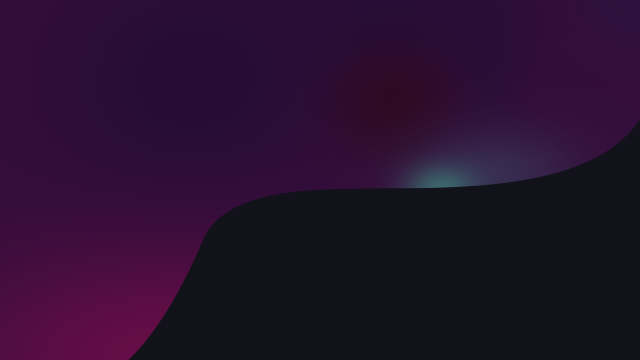
Give the GLSL for this background, as a WebGL 2 fragment shader.

```glsl
#version 300 es
precision highp float;
// Dark hill with a sweeping crest under a purple sky of soft coloured glows.

uniform vec2 u_resolution;
out vec4 fragColor;

const vec3 PLUM    = vec3(0.205, 0.052, 0.228);
const vec3 INDIGO  = vec3(0.145, 0.050, 0.210);
const vec3 MAROON  = vec3(0.180, 0.035, 0.130);
const vec3 MAGENTA = vec3(0.400, 0.050, 0.275);
const vec3 VIOLET  = vec3(0.170, 0.066, 0.245);
const vec3 SLATE   = vec3(0.220, 0.190, 0.330);
const vec3 TEAL    = vec3(0.240, 0.450, 0.450);
const vec3 HILL    = vec3(0.067, 0.071, 0.102);

// Joints of the crest, in fractions of the canvas
const vec2 FOOT     = vec2(0.2005, 0.0);
const vec2 SHOULDER = vec2(0.3190, 0.3403);
const vec2 PLATEAU  = vec2(0.5990, 0.4769);
const vec2 PEAK     = vec2(1.0, 0.669);

vec2 bezier(vec2 a, vec2 b, vec2 c, vec2 d, float t) {
    float s = 1.0 - t;
    return s * s * s * a + 3.0 * s * s * t * b + 3.0 * s * t * t * c + t * t * t * d;
}

// Height of a curve that runs left to right, found by bisection on x
float curveHeight(vec2 a, vec2 b, vec2 c, vec2 d, float x) {
    float low = 0.0, high = 1.0;
    for (int i = 0; i < 18; i++) {
        float mid = 0.5 * (low + high);
        if (bezier(a, b, c, d, mid).x < x) low = mid;
        else high = mid;
    }
    return bezier(a, b, c, d, 0.5 * (low + high)).y;
}

float crestHeight(float x) {
    if (x < SHOULDER.x)
        return curveHeight(FOOT, vec2(0.2474, 0.0787), vec2(0.2891, 0.213), SHOULDER, x);
    if (x < PLATEAU.x)
        return curveHeight(SHOULDER, vec2(0.3581, 0.4792), vec2(0.4883, 0.4745), PLATEAU, x);
    return curveHeight(PLATEAU, vec2(0.7422, 0.4769), vec2(0.931, 0.4815), PEAK, x);
}

// Soft elliptical glow, 1 at its centre
float glow(vec2 uv, vec2 centre, vec2 radius) {
    vec2 q = (uv - centre) / radius;
    return exp(-dot(q, q));
}

vec3 sky(vec2 uv) {
    vec3 color = PLUM;
    // Cool dark regions
    color = mix(color, INDIGO, glow(uv, vec2(0.30, 0.77), vec2(0.22, 0.34)));
    color = mix(color, INDIGO, 0.8 * glow(uv, vec2(0.61, 0.97), vec2(0.20, 0.24)));
    color = mix(color, INDIGO, 0.6 * glow(uv, vec2(0.76, 0.86), vec2(0.06, 0.22)));
    color = mix(color, VIOLET, 0.9 * glow(uv, vec2(1.0, 1.03), vec2(0.10, 0.16)));
    // Warm regions
    color = mix(color, MAROON, 0.95 * glow(uv, vec2(0.615, 0.715), vec2(0.095, 0.15)));
    color = mix(color, MAGENTA, glow(uv, vec2(0.27, 0.01), vec2(0.35, 0.29)));
    // Light rising behind the crest
    color = mix(color, SLATE, 0.85 * glow(uv, vec2(0.775, 0.52), vec2(0.125, 0.12)));
    color = mix(color, TEAL, 0.85 * glow(uv, vec2(0.69, 0.475), vec2(0.055, 0.065)));
    return color;
}

void main() {
    vec2 uv = gl_FragCoord.xy / u_resolution;
    float above = uv.y - crestHeight(uv.x);
    float edge = max(fwidth(above), 1e-5);
    float skyMask = smoothstep(-0.6, 0.6, above / edge);
    // Left of the foot there is only sky
    skyMask = max(skyMask, step(uv.x, FOOT.x));
    fragColor = vec4(mix(HILL, sky(uv), skyMask), 1.0);
}
```
